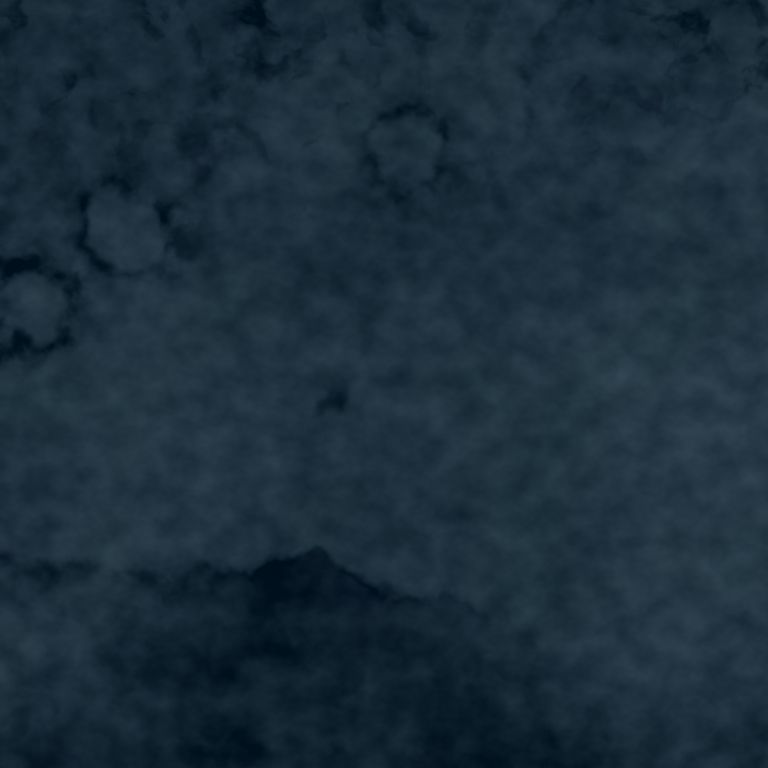
A Shadertoy shader for this texture:

```glsl
#define BASE_COLOR vec3(0.114, 0.186, 0.235)
#define DEEPEST_TONE -0.125
#define CLOUD_SCALE 3.5
#define CLOUD_CONTRAST 0.085
#define GRAIN_SCALE 24.0
#define GRAIN_CONTRAST 0.105
#define WARP 0.06
#define RING_COUNT 3
#define RING_WIDTH 0.011
#define STAIN_DEPTH 0.064
#define FLECK_DEPTH 0.085

vec2 gradientAt(vec2 cell) {
    vec3 h = fract(cell.xyx * vec3(0.1031, 0.1030, 0.0973));
    h += dot(h, h.yzx + 33.33);
    float angle = 6.2832 * fract((h.x + h.y) * h.z);
    return vec2(cos(angle), sin(angle));
}

float gradientNoise(vec2 p) {
    vec2 i = floor(p), f = p - i;
    vec2 u = f * f * f * (f * (f * 6.0 - 15.0) + 10.0);
    vec2 e = vec2(1.0, 0.0);
    float a = dot(gradientAt(i), f);
    float b = dot(gradientAt(i + e), f - e);
    float c = dot(gradientAt(i + e.yx), f - e.yx);
    float d = dot(gradientAt(i + 1.0), f - 1.0);
    return mix(mix(a, b, u.x), mix(c, d, u.x), u.y);
}

float fbm(vec2 p) {
    float sum = 0.0, amplitude = 0.5;
    for (int i = 0; i < 4; i++) {
        sum += amplitude * gradientNoise(p);
        p = mat2(1.6, 1.2, -1.2, 1.6) * p + 17.3;
        amplitude *= 0.5;
    }
    return sum;
}

float gauss(float d, float width) {
    return exp(-d * d / (width * width));
}

float segmentDistance(vec2 p, vec2 a, vec2 b) {
    vec2 ab = b - a;
    return length(p - a - ab * clamp(dot(p - a, ab) / dot(ab, ab), 0.0, 1.0));
}

// Dried droplet outlines with uneven ink and a faint outer bleed
float dropletRings(vec2 p, float ink) {
    float tone = 0.0;
    for (int i = 0; i < RING_COUNT; i++) {
        float k = float(i);
        vec2 center = vec2(0.04 + 0.12 * k + 0.125 * k * (k - 1.0), 0.60 + 0.102 * k);
        vec2 q = (p - center) * vec2(1.0 + 0.12 * k, 1.0);
        float d = length(q) - 0.057;
        float strength = 0.125 - 0.022 * k;
        tone -= strength * gauss(d, RING_WIDTH) * (0.3 + 0.7 * ink);
        tone -= 0.4 * strength * gauss(d - 0.015, 0.018) * ink;
        tone += 0.012 * (1.0 - smoothstep(-0.02, 0.0, d));
    }
    return tone;
}

// Large wash along the bottom with a darker tide line
float bottomStain(vec2 p, float ink, float cloud) {
    float edge = mix(0.265, 0.09, smoothstep(0.4, 0.95, p.x));
    edge += 0.10 * fbm(vec2(p.x * 7.0, p.y * 3.0) + 5.0);
    float depth = edge - p.y;
    float softness = mix(0.016, 0.06, smoothstep(0.4, 0.8, p.x));
    float body = smoothstep(-softness, softness, depth);
    float core = gauss(p.x - 0.47, 0.36) * (0.75 + 0.35 * smoothstep(0.0, 0.2, depth));
    float blotches = smoothstep(-0.1, 0.3, fbm(p * 10.0 + 131.0));
    float tone = -STAIN_DEPTH * body * (0.2 + core + 0.7 * blotches - 1.2 * cloud);
    float rim = gauss(depth - 0.005, 0.012) * (1.0 - smoothstep(0.5, 0.8, p.x));
    return tone - 0.06 * rim * ink;
}

// Mottled flecks and drips in the upper part
float upperStains(vec2 p, float ink) {
    float zone = smoothstep(0.62, 0.96, p.y);
    float flecks = smoothstep(0.0, 0.3, fbm(p * 19.0 + 41.0));
    float patches = smoothstep(-0.2, 0.2, fbm(p * 5.0 + 151.0));
    float tone = -FLECK_DEPTH * zone * (flecks * (0.35 + 0.65 * patches) + 0.12 * patches);
    float broadDrip = gauss(segmentDistance(p, vec2(0.34, 1.02), vec2(0.23, 0.66)), 0.036);
    float thinDrip = gauss(segmentDistance(p, vec2(0.61, 1.02), vec2(0.70, 0.83)), 0.013);
    float corner = gauss(length((p - vec2(0.86, 1.02)) * vec2(0.6, 1.0)), 0.055);
    return tone - ink * (0.06 * broadDrip + 0.055 * thinDrip + 0.05 * corner);
}

void mainImage(out vec4 fragColor, in vec2 fragCoord) {
    vec2 uv = fragCoord / iResolution.y;
    vec2 warped = uv + WARP * vec2(fbm(uv * 13.0 + 3.0), fbm(uv * 13.0 + 29.0));

    // Soft clouds and fine paper grain
    float cloud = fbm(uv * CLOUD_SCALE + 11.0);
    float grain = fbm(uv * vec2(1.0, 1.2) * GRAIN_SCALE + 7.0);
    float ink = smoothstep(-0.2, 0.2, fbm(uv * 22.0 + 63.0));
    float tone = 0.006 + CLOUD_CONTRAST * cloud + GRAIN_CONTRAST * grain;
    tone += 0.026 * gauss(length(uv - vec2(0.88, 0.42)), 0.22);

    // Stains
    tone += dropletRings(warped, ink);
    tone += bottomStain(warped, ink, cloud);
    tone += upperStains(warped, ink);

    // Small leaning blot and dark left margin
    vec2 blot = mat2(0.88, 0.47, -0.47, 0.88) * (warped - vec2(0.44, 0.475));
    tone -= 0.1 * gauss(length(blot * vec2(1.5, 0.8)), 0.019);
    float margin = gauss(uv.x, 0.03) * smoothstep(0.48, 0.54, warped.y);
    tone -= 0.05 * margin * ink;

    // Slight drift between blue and teal
    float drift = fbm(uv * 5.0 + 87.0);
    vec3 color = BASE_COLOR + max(tone, DEEPEST_TONE) * vec3(0.93, 1.0, 1.0);
    color += 0.03 * drift * vec3(-0.5, 0.3, -0.2);
    fragColor = vec4(max(color, 0.0), 1.0);
}
```
